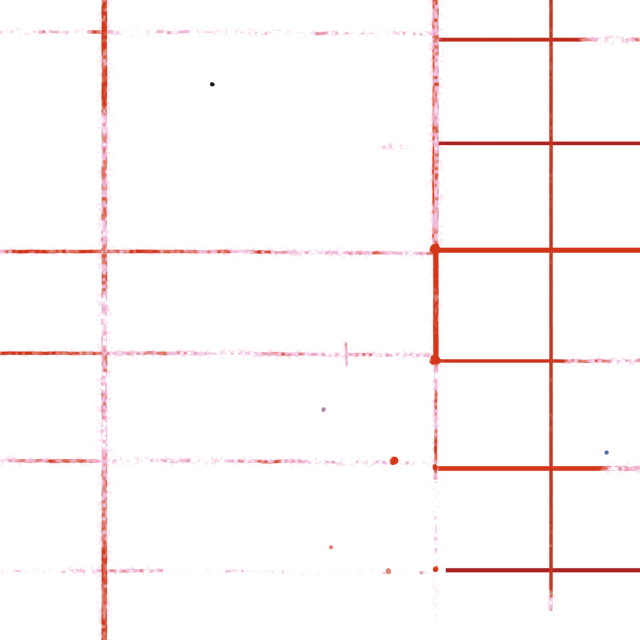
Give the GLSL for this pattern, as a WebGL 2 fragment shader.

```glsl
#version 300 es
precision highp float;
uniform vec2 u_resolution;
out vec4 fragColor;

const vec3 PAPER = vec3(1.0);
const vec3 PINK = vec3(0.94, 0.72, 0.85);
const vec3 SALMON = vec3(0.88, 0.50, 0.44);
const vec3 RED = vec3(0.83, 0.21, 0.09);
const vec3 CRIMSON = vec3(0.59, 0.10, 0.13);
const vec3 SPECK_BLACK = vec3(0.08);
const vec3 SPECK_BLUE = vec3(0.30, 0.42, 0.68);

const int ROWS = 6;
const float LEFT_X = 0.163;
const float MID_X = 0.680;
const float RIGHT_X = 0.861;
const float LEFT_ROW_HALF = 0.0027;
const float SOFTNESS = 0.0013;
const float WOBBLE = 0.0022;

// Right rows, bottom to top: height, half width, start of wear, crimson share.
const vec4 RIGHT_ROWS[ROWS] = vec4[ROWS](
  vec4(0.109, 0.0033, 1.10, 0.75), vec4(0.268, 0.0037, 0.94, 0.0),
  vec4(0.436, 0.0027, 0.88, 0.15), vec4(0.609, 0.0040, 1.10, 0.05),
  vec4(0.776, 0.0028, 1.10, 0.70), vec4(0.938, 0.0030, 0.91, 0.40));
// Left rows: height, centre and half length of the strong part, faint ink.
const vec4 LEFT_ROWS[ROWS] = vec4[ROWS](
  vec4(0.108, 0.17, 0.065, 0.07), vec4(0.280, 0.09, 0.075, 0.30),
  vec4(0.448, 0.05, 0.120, 0.46), vec4(0.607, 0.16, 0.180, 0.50),
  vec4(0.774, 0.62, 0.025, 0.0), vec4(0.950, 0.16, 0.025, 0.16));

float hash(vec2 cell) {
  uvec2 q = uvec2(ivec2(cell)) * uvec2(1597u, 3571u);
  uint n = (q.x ^ (q.y << 7)) * 74093u;
  n = (n ^ (n >> 15)) * 51749u;
  n = (n ^ (n >> 13)) * 92821u;
  return float((n ^ (n >> 16)) & 65535u) / 65535.0;
}

float noise(vec2 p) {
  vec2 cell = floor(p), f = fract(p);
  f = f * f * (3.0 - 2.0 * f);
  return mix(mix(hash(cell), hash(cell + vec2(1, 0)), f.x),
             mix(hash(cell + vec2(0, 1)), hash(cell + vec2(1, 1)), f.x), f.y);
}

// One inside a span around a centre, with soft ends.
float span(float t, float centre, float halfLength) {
  return 1.0 - smoothstep(0.7, 1.2, abs(t - centre) / halfLength);
}

float softEdge() {
  return max(SOFTNESS, 0.75 / min(u_resolution.x, u_resolution.y));
}

// Worn line: solid red where ink is high, broken pink where it is low.
vec3 stroke(vec3 col, float along, float across, float halfWidth, float ink, float crimson, float seed) {
  float wear = clamp(1.0 - ink, 0.0, 1.0);
  float blotch = noise(vec2(along * 32.0, seed * 17.0));
  float grain = noise(vec2(along * 190.0, across * 220.0) + seed * 31.0);
  float strength = ink + (blotch - 0.5) * (0.15 + 0.5 * wear) + (grain - 0.5) * (0.25 + 0.45 * wear);
  float present = smoothstep(0.0, 0.05, ink);
  float d = abs(across + WOBBLE * wear * (noise(vec2(along * 60.0, seed * 9.0)) - 0.5));
  float edge = softEdge();

  // Dusty fringe beside the worn parts
  float dust = smoothstep(0.5, 0.85, noise(vec2(along, across) * 260.0 + seed * 43.0));
  float fringe = exp(-pow(d / (halfWidth * 2.2), 2.0)) * dust * ink * wear * 2.6;
  col = mix(col, PINK, clamp(fringe, 0.0, 0.8) * present);

  // Core
  float core = 1.0 - smoothstep(halfWidth - edge, halfWidth + edge, d);
  vec3 tint = mix(PINK, SALMON, smoothstep(0.48, 0.68, strength));
  tint = mix(tint, mix(RED, CRIMSON, crimson), smoothstep(0.62, 0.88, strength));
  return mix(col, tint, core * smoothstep(0.22, 0.48, strength) * present);
}

vec3 dot2(vec3 col, vec2 p, vec2 centre, float radius, vec3 tint) {
  float ragged = radius * (0.7 + 0.6 * noise(p * 240.0));
  float edge = softEdge();
  return mix(col, tint, 1.0 - smoothstep(ragged - edge, ragged + edge, length(p - centre)));
}

void main() {
  vec2 p = gl_FragCoord.xy / u_resolution;
  vec3 col = PAPER;

  // Left and right rows
  for (int i = 0; i < ROWS; i++) {
    vec4 l = LEFT_ROWS[i], r = RIGHT_ROWS[i];
    float seed = float(i) + 1.0;
    float ink = l.w * (1.0 - 0.45 * smoothstep(0.5, 0.62, p.x));
    ink = mix(ink, 0.42 + 0.7 * l.w, span(p.x, l.y, l.z)) * step(p.x, MID_X);
    col = stroke(col, p.x, p.y - l.x + 0.008 * max(p.x - 0.3, 0.0), LEFT_ROW_HALF, ink, 0.1, seed);
    float start = MID_X + (i == 0 ? 0.016 : 0.003);
    float solid = smoothstep(start - 0.002, start + 0.002, p.x);
    float inkRight = solid * (1.0 - 0.6 * smoothstep(r.z - 0.02, r.z + 0.02, p.x));
    col = stroke(col, p.x, p.y - r.x, r.y, inkRight, r.w, seed + 10.0);
  }

  // Left column
  float strong = max(span(p.y, 0.92, 0.10), max(span(p.y, 0.608, 0.025), span(p.y, 0.08, 0.14)));
  col = stroke(col, p.y, p.x - LEFT_X, 0.0043, 0.48 + 0.24 * strong, 0.0, 21.0);

  // Middle column: pale top with a thin red edge, strong centre, fading foot
  float top = smoothstep(0.60, 0.63, p.y);
  float lower = mix(0.10, 0.55, smoothstep(0.22, 0.27, p.y)) * smoothstep(0.01, 0.04, p.y);
  float midInk = mix(mix(lower, 0.85, smoothstep(0.42, 0.45, p.y)), 0.50, top);
  float midHalf = mix(0.0024, 0.0042, smoothstep(0.40, 0.45, p.y));
  col = stroke(col, p.y, p.x - MID_X - 0.001, midHalf, midInk, 0.0, 22.0);
  col = stroke(col, p.y, p.x - MID_X + 0.003, 0.0013, 0.65 * top, 0.0, 23.0);

  // Right column
  float foot = smoothstep(0.045, 0.11, p.y);
  col = stroke(col, p.y, p.x - RIGHT_X, 0.0027, step(0.045, p.y) * mix(0.5, 0.93, foot), 0.1, 24.0);

  // Knots where rows meet the middle column, and a short cross tick
  for (int i = 0; i < 4; i++) {
    float radius = i > 1 ? 0.0075 : 0.0045;
    col = dot2(col, p, vec2(MID_X, RIGHT_ROWS[i].x + 0.002), radius, RED);
  }
  col = stroke(col, p.y, p.x - 0.541, 0.002, 0.5 * span(p.y, 0.446, 0.02), 0.0, 25.0);

  // Stray specks
  col = dot2(col, p, vec2(0.332, 0.868), 0.0036, SPECK_BLACK);
  col = dot2(col, p, vec2(0.948, 0.293), 0.0030, SPECK_BLUE);
  col = dot2(col, p, vec2(0.616, 0.281), 0.0065, RED);
  col = dot2(col, p, vec2(0.517, 0.145), 0.0030, SALMON);
  col = dot2(col, p, vec2(0.607, 0.108), 0.0040, SALMON);
  col = dot2(col, p, vec2(0.506, 0.360), 0.0035, mix(PINK, SPECK_BLACK, 0.3));
  fragColor = vec4(col, 1.0);
}
```
